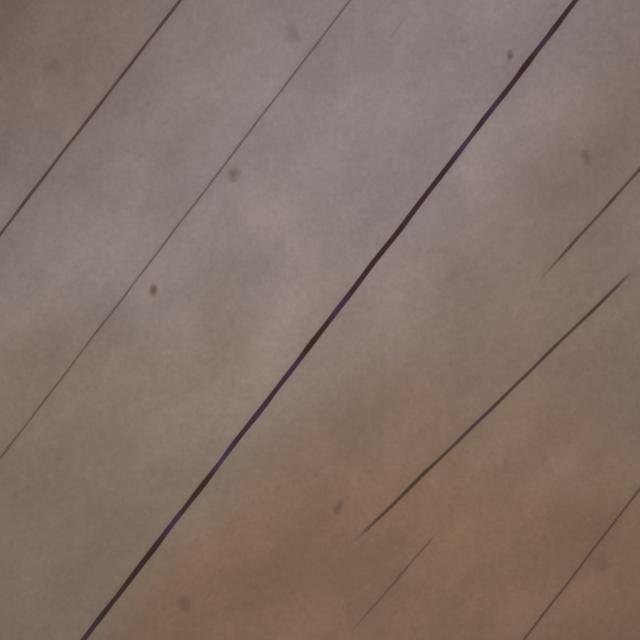
Write a Shadertoy shader that draws this texture.

```glsl
// Weathered wooden boards seen at a slant: one dark seam, finer cracks and knots.
// Cracks live in a frame turned along the boards; gradient noise adds stains,
// grain and wear, and a hashed grid scatters the knots.

#define BOARD_DIR vec2(0.610, 0.792)
#define COOL_GREY vec3(0.540, 0.488, 0.478)
#define TAN vec3(0.522, 0.455, 0.395)
#define DUSK vec3(0.505, 0.437, 0.405)
#define WARM_BROWN vec3(0.515, 0.410, 0.335)
#define SEAM_DARK vec3(0.230, 0.170, 0.160)
#define SEAM_VIOLET vec3(0.265, 0.195, 0.265)
#define KNOT_COLOR vec3(0.300, 0.230, 0.200)
#define KNOT_CELLS 6.0
#define KNOT_CHANCE 0.24
#define GRAIN 0.046
#define STAIN 0.16

const int CRACK_COUNT = 8;

// Each crack: offset across the boards, tilt, start and end along the boards
const vec4 CRACKS[CRACK_COUNT] = vec4[CRACK_COUNT](
    vec4(-0.387, 0.0, 0.40, 1.10),
    vec4(-0.172, -0.004, 0.10, 1.25),
    vec4(0.103, 0.0, -0.10, 1.50),
    vec4(0.249, 0.079, 0.95, 1.30),
    vec4(0.278, 0.145, 0.45, 1.07),
    vec4(0.407, 0.058, 0.33, 0.56),
    vec4(0.648, 0.0, 0.35, 0.95),
    vec4(-0.091, 0.0, 1.09, 1.17));
const float CRACK_DEPTH[CRACK_COUNT] =
    float[CRACK_COUNT](0.68, 0.42, 1.0, 0.62, 0.74, 0.38, 0.52, 0.28);

vec2 hash2(vec2 p) {
    vec3 q = fract(p.xyx * vec3(0.1031, 0.1030, 0.0973));
    q += dot(q, q.yzx + 33.33);
    return fract((q.xx + q.yz) * q.zy);
}

float gradientDot(vec2 cell, vec2 corner, vec2 f) {
    return dot(hash2(cell + corner) * 2.0 - 1.0, f - corner);
}

float gradientNoise(vec2 p) {
    vec2 i = floor(p), f = fract(p);
    vec2 u = f * f * f * (f * (f * 6.0 - 15.0) + 10.0);
    float low = mix(gradientDot(i, vec2(0, 0), f), gradientDot(i, vec2(1, 0), f), u.x);
    float high = mix(gradientDot(i, vec2(0, 1), f), gradientDot(i, vec2(1, 1), f), u.x);
    return mix(low, high, u.y);
}

float fbm(vec2 p) {
    float sum = 0.0, amp = 0.6;
    for (int i = 0; i < 4; i++) {
        sum += amp * gradientNoise(p);
        p = mat2(1.6, 1.2, -1.2, 1.6) * p + 7.3;
        amp *= 0.55;
    }
    return sum;
}

// Board colour: grey above, tan below, browner to the right of the main seam
vec3 boardColor(vec2 p, vec2 board) {
    float height = p.y + 0.22 * fbm(p * 4.0 + 20.0);
    vec3 left = mix(TAN, COOL_GREY, smoothstep(0.15, 0.72, height));
    vec3 right = mix(WARM_BROWN, DUSK, smoothstep(0.12, 0.62, height));
    float blend = mix(0.06, 0.24, smoothstep(0.1, 0.8, p.y));
    vec3 color = mix(left, right, smoothstep(0.09, 0.11 + blend, board.y));
    vec2 fromCenter = p - vec2(0.55, 0.58);
    color *= 1.03 - 0.26 * dot(fromCenter, fromCenter);
    // The upper left corner is browner
    color *= 1.0 - vec3(0.09, 0.12, 0.17) * smoothstep(0.45, 0.05, length(p - vec2(0, 1)));
    color *= 1.0 + STAIN * fbm(board * vec2(6.0, 9.0) + 30.0);
    float grain = gradientNoise(p * 150.0) + 0.8 * gradientNoise(p * 70.0 + 40.0);
    return color * (1.0 + GRAIN * grain);
}

// Knots: soft, ragged spots in some cells of a jittered grid
float knots(vec2 p) {
    float cover = 0.0;
    vec2 home = floor(p * KNOT_CELLS);
    float ragged = 0.010 * gradientNoise(p * 70.0);
    for (int k = 0; k < 9; k++) {
        vec2 cell = home + vec2(k % 3 - 1, k / 3 - 1);
        vec2 jitter = hash2(cell + 51.0), kind = hash2(cell + 87.0);
        vec2 d = p - (cell + 0.15 + 0.7 * jitter) / KNOT_CELLS;
        float dist = length(d * vec2(1.15, 0.9)) + ragged;
        float radius = mix(0.011, 0.024, kind.y);
        float strength = mix(0.72, 0.20, sqrt(kind.y));
        float spot = 1.0 - smoothstep(0.0, radius, dist);
        cover = max(cover, spot * strength * step(kind.x, KNOT_CHANCE));
    }
    return cover;
}

// Coverage of one crack, with soft worn edges and tapered ends
float crackCover(vec2 board, vec4 crack, float depth, float pixel) {
    float wander = 0.0016 * gradientNoise(vec2(board.x * 14.0, crack.x * 40.0));
    float dist = abs(board.y - crack.x - crack.y * board.x - wander);
    float wear = gradientNoise(vec2(board.x * 22.0, crack.x * 70.0 + 5.0));
    float halfWidth = mix(0.0010, 0.0034, depth * depth * depth) * (1.0 + 0.4 * wear);
    float soft = max(pixel, 0.0024);
    float ends = smoothstep(crack.z, crack.z + 0.07, board.x)
               * (1.0 - smoothstep(crack.w - 0.05, crack.w, board.x));
    float line = 1.0 - smoothstep(halfWidth - soft * 0.5, halfWidth + soft, dist);
    float shade = 0.15 * exp(-dist / 0.006);
    return max(line, shade) * ends * depth * (1.0 + 0.5 * wear * (1.2 - depth));
}

void mainImage(out vec4 fragColor, in vec2 fragCoord) {
    vec2 p = fragCoord / iResolution.xy;
    float pixel = 1.0 / min(iResolution.x, iResolution.y);
    vec2 board = vec2(dot(p, BOARD_DIR), dot(p, vec2(BOARD_DIR.y, -BOARD_DIR.x)));

    vec3 color = mix(boardColor(p, board), KNOT_COLOR, knots(p));
    float tint = smoothstep(-0.1, 0.4, gradientNoise(board * vec2(13.0, 3.0) + 3.0));
    for (int i = 0; i < CRACK_COUNT; i++) {
        float depth = CRACK_DEPTH[i];
        vec3 seam = mix(SEAM_DARK, SEAM_VIOLET, tint * smoothstep(0.6, 1.0, depth));
        color = mix(color, seam, crackCover(board, CRACKS[i], depth, pixel));
    }
    fragColor = vec4(color, 1.0);
}
```
